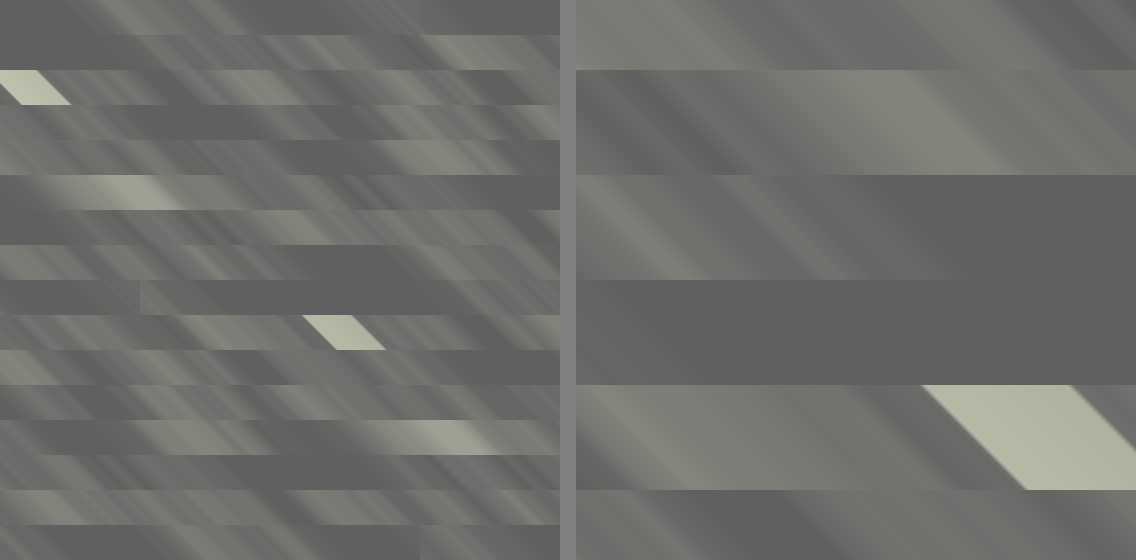
Left: the whole. Right: its middle third, enlarged.
Write a WebGL 2 fragment shader that draws this pattern.

```glsl
#version 300 es
precision highp float;
// Sixteen grey bands of slanted metallic sheen, one long strip wrapped row by row.

#define ROWS 16.0         // bands down, and square cells across each band
#define LOOP_CELLS 120.0  // cells between restarts of the sheen
#define SHEEN_START 12.0  // cell where the sheen first restarts
#define FLASH_START 32.0  // cell where the bright flash first restarts
#define BASE_LEVEL 0.40   // mean sheen
#define GRAIN 0.62        // strength of the streaks
#define FLASH_FROM -0.375 // flash edges, in cells after its restart
#define FLASH_TO 1.04
#define SAMPLES 2         // antialiasing samples per axis

uniform vec2 u_resolution;
out vec4 fragColor;

const vec3 SHADE = vec3(0.376, 0.376, 0.376);
const vec3 SHEEN = vec3(0.505, 0.515, 0.482);
const vec3 GLOW  = vec3(0.635, 0.640, 0.585);
const vec3 FLASH = vec3(0.735, 0.755, 0.680);

// Centres of soft highlights along the strip
const float HIGHLIGHTS[8] = float[8](16.4, 27.0, 51.0, 63.4, 65.2, 93.2, 96.0, 100.0);
// Centres and half widths of flat shadows along the strip
const vec2 SHADOWS[7] = vec2[7](
    vec2(3.7, 3.0), vec2(41.2, 1.4), vec2(60.8, 0.7), vec2(68.0, 0.6),
    vec2(83.3, 1.8), vec2(109.0, 0.8), vec2(117.0, 0.9));

float slope(float i) {
    return fract(sin(i * 127.1 + 11.7) * 4375.85) * 2.0 - 1.0;
}

// One-dimensional gradient noise
float gradientNoise(float x) {
    float i = floor(x), f = x - i;
    float ease = f * f * f * (f * (f * 6.0 - 15.0) + 10.0);
    return 2.0 * mix(slope(i) * f, slope(i + 1.0) * (f - 1.0), ease);
}

float streaks(float x) {
    return gradientNoise(x * 0.43)
         + 0.55 * gradientNoise(x * 1.05 + 31.0)
         + 0.28 * gradientNoise(x * 2.7 + 77.0);
}

float bump(float x, float width) {
    return exp(-x * x / (width * width));
}

// The slant drifts by one extra cell on every restart
float sinceRestart(float slant, float lap, float start) {
    return slant - start - (LOOP_CELLS + 1.0) * lap;
}

float sheenLevel(float x) {
    float level = BASE_LEVEL + GRAIN * streaks(x);
    for (int i = 0; i < 8; i++)
        level += 0.38 * bump(x - HIGHLIGHTS[i], 0.85);
    for (int i = 0; i < 7; i++) {
        float outside = abs(x - SHADOWS[i].x) - SHADOWS[i].y;
        level *= smoothstep(-0.2, 1.6, outside);
    }
    return clamp(level, 0.0, 1.05);
}

vec3 stripColor(vec2 uv) {
    // Unroll the rows into one strip, read left to right from the top
    float down = (1.0 - uv.y) * ROWS;
    float along = floor(down) * ROWS + uv.x * ROWS;
    float cell = floor(along);
    float slant = along - fract(down);

    // Smooth sheen
    float lap = floor((cell - SHEEN_START) / LOOP_CELLS);
    float x = sinceRestart(slant, lap, SHEEN_START);
    float flashLap = floor((cell - FLASH_START) / LOOP_CELLS);
    float y = sinceRestart(slant, flashLap, FLASH_START);
    float level = sheenLevel(x) + 0.10 * bump(y, 1.2);
    vec3 color = mix(SHADE, SHEEN, level);

    // Wide pale glow with a brighter core
    float glow = 0.55 * bump(x - 70.4, 1.5) + 0.75 * bump(x - 71.6, 0.85);
    color = mix(color, GLOW, min(glow, 0.95));

    // Crisp flash, fading to the right and with each lap
    float flash = smoothstep(FLASH_FROM - 0.04, FLASH_FROM + 0.04, y)
                * (1.0 - smoothstep(FLASH_TO - 0.05, FLASH_TO + 0.05, y));
    vec3 flashColor = FLASH - 0.025 * max(y, 0.0) - 0.03 * max(flashLap, 0.0);
    return mix(color, flashColor, flash);
}

void main() {
    vec3 sum = vec3(0.0);
    for (int j = 0; j < SAMPLES; j++)
        for (int i = 0; i < SAMPLES; i++) {
            vec2 offset = (vec2(i, j) + 0.5) / float(SAMPLES) - 0.5;
            sum += stripColor((gl_FragCoord.xy + offset) / u_resolution);
        }
    fragColor = vec4(sum / float(SAMPLES * SAMPLES), 1.0);
}
```
